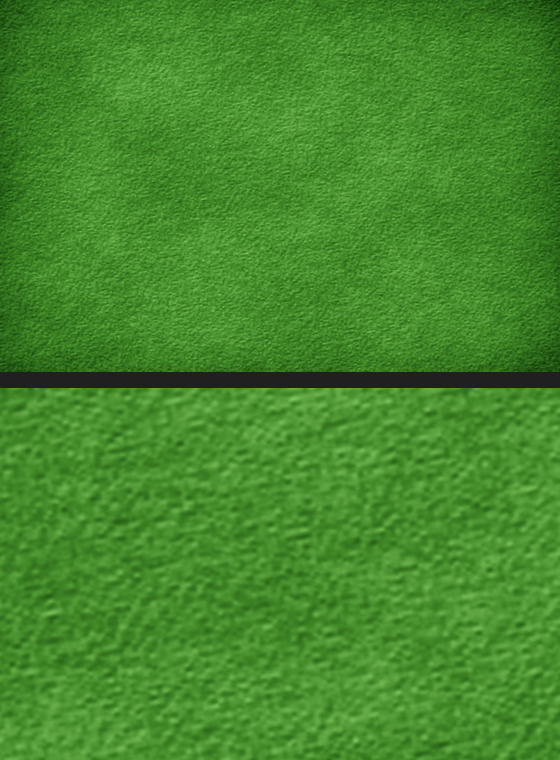
Top: the whole. Bottom: its middle third, enlarged.
Reproduce this texture procedurally as a Shadertoy shader.

```glsl
// Green felt cloth with short matted fibres, soft mottling and darkened borders.

// Colours, from shaded pile to lit fibre tips
const vec3 SHADOW_GREEN = vec3(0.14, 0.36, 0.08);
const vec3 FELT_GREEN   = vec3(0.25, 0.53, 0.15);
const vec3 TIP_GREEN    = vec3(0.35, 0.63, 0.24);

// Tone: 0 is shadow, FELT_TONE is plain felt, 1 is a lit tip
const float FELT_TONE = 0.63;
const float BASE_TONE = 0.79;

// Feature frequencies, in cells per canvas height (along, across the nap)
const vec2 FIBRE_FREQ  = vec2(135.0, 205.0);
const vec2 SPECK_FREQ  = vec2(215.0, 260.0);
const vec2 STREAK_FREQ = vec2(32.0, 60.0);
const vec2 CLOUD_FREQ  = vec2(3.6, 6.0);

// Strength of each layer
const float FIBRE_AMOUNT  = 0.50;
const float SPECK_AMOUNT  = 0.44;
const float STREAK_AMOUNT = 0.22;
const float CLOUD_AMOUNT  = 0.42;

// Nap direction, its local wander, and the relief offset of the light
const float NAP_ANGLE    = 0.2;
const float NAP_WANDER   = 0.004;
const vec2  LIGHT_OFFSET = vec2(-0.0028, 0.0042);

// Border shading: reach in canvas heights, and strength
const vec2  BORDER_REACH  = vec2(0.11, 0.07);
const vec2  BORDER_AMOUNT = vec2(0.58, 0.36);

// Integer hash of a cell, returned in 0..1
float hashCell(vec2 cell, uint seed) {
    uvec2 c = uvec2(ivec2(cell));
    uint h = c.x * 1597u + c.y * 51749u + seed * 7919u;
    h = (h ^ (h >> 16)) * 73244475u;
    h = (h ^ (h >> 15)) * 73244475u;
    h ^= h >> 16;
    return float(h & 65535u) / 65535.0;
}

// Smooth value noise, centred on zero
float noise(vec2 p, uint seed) {
    vec2 cell = floor(p);
    vec2 f = fract(p);
    f = f * f * (3.0 - 2.0 * f);
    float low  = mix(hashCell(cell, seed), hashCell(cell + vec2(1, 0), seed), f.x);
    float high = mix(hashCell(cell + vec2(0, 1), seed), hashCell(cell + vec2(1, 1), seed), f.x);
    return mix(low, high, f.y) - 0.5;
}

// Layered noise for broad patches
float cloud(vec2 p) {
    float sum = 0.0;
    float weight = 0.65;
    for (uint octave = 0u; octave < 3u; octave++) {
        sum += weight * noise(p, 20u + octave);
        p = p * 2.1 + 7.3;
        weight *= 0.55;
    }
    return sum;
}

// Raised fibres: height difference toward the light
float fibreRelief(vec2 p, vec2 toLight) {
    return noise(p * FIBRE_FREQ, 1u) - noise((p + toLight) * FIBRE_FREQ, 1u);
}

// Shade that gathers along the four borders
float borderShade(vec2 p, vec2 size) {
    vec2 inset = max(min(p, size - p), 0.0);
    return dot(BORDER_AMOUNT, exp(-inset / BORDER_REACH));
}

vec3 feltColour(float tone) {
    vec3 dark  = mix(SHADOW_GREEN, FELT_GREEN, tone / FELT_TONE);
    vec3 light = mix(FELT_GREEN, TIP_GREEN, (tone - FELT_TONE) / (1.0 - FELT_TONE));
    return clamp(tone < FELT_TONE ? dark : light, 0.0, 1.0);
}

void mainImage(out vec4 fragColor, in vec2 fragCoord) {
    vec2 p = fragCoord / iResolution.y;
    vec2 size = iResolution.xy / iResolution.y;

    // Turn along the nap and let it wander
    float c = cos(NAP_ANGLE);
    float s = sin(NAP_ANGLE);
    mat2 toNap = mat2(c, -s, s, c);
    vec2 nap = toNap * p;
    nap += NAP_WANDER * vec2(noise(p * 19.0, 11u), noise(p * 19.0, 12u));

    // Sum the layers from fine to broad
    float tone = BASE_TONE;
    tone += FIBRE_AMOUNT * fibreRelief(nap, toNap * LIGHT_OFFSET);
    tone += SPECK_AMOUNT * noise(nap * SPECK_FREQ, 2u);
    tone += STREAK_AMOUNT * noise(nap * STREAK_FREQ, 3u);
    tone += CLOUD_AMOUNT * cloud(nap * CLOUD_FREQ);
    tone -= borderShade(p, size);

    fragColor = vec4(feltColour(tone), 1.0);
}
```
